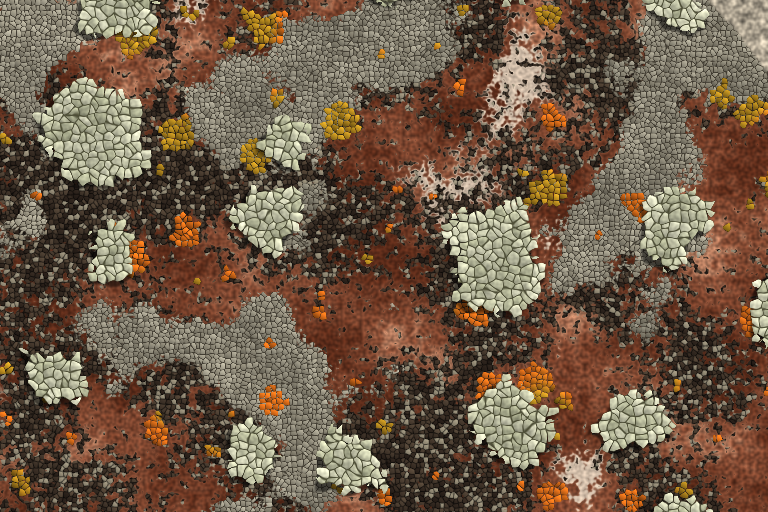
Reproduce this texture procedurally as a WebGL 2 fragment shader.

```glsl
#version 300 es
precision highp float;
// Sunlit red rock overgrown with lichens: a gradient noise ground of red stone,
// black crust and bare pale stone, then cracked grey crusts, orange and yellow
// granules and pale green rosettes, all built from jittered cells.
uniform vec2 u_resolution;
out vec4 fragColor;

struct Cell { vec2 offset; vec2 centre; float gap; vec2 rnd; };

vec2 hash2(vec2 p) {
  vec3 q = fract(p.xyx * vec3(0.1031, 0.1030, 0.0973));
  q += dot(q, q.yzx + 33.33);
  return fract((q.xx + q.yz) * q.zy);
}

float corner(vec2 g, vec2 d) {
  float a = 6.2832 * hash2(g).x;
  return dot(vec2(cos(a), sin(a)), d);
}

float noise(vec2 p) {
  vec2 g = floor(p), f = p - g, e = vec2(1, 0);
  vec2 u = f * f * f * (f * (f * 6.0 - 15.0) + 10.0);
  return mix(mix(corner(g, f), corner(g + e, f - e), u.x),
             mix(corner(g + e.yx, f - e.yx), corner(g + 1.0, f - 1.0), u.x), u.y);
}

float fbm(vec2 p) {
  float sum = 0.0, amp = 1.0;
  for (int i = 0; i < 5; i++) {
    sum += amp * noise(p);
    p = mat2(1.6, 1.2, -1.2, 1.6) * p + 7.3;
    amp *= 0.52;
  }
  return sum;
}

// Nearest jittered point on a grid of n cells per canvas height
Cell cells(vec2 p, float n) {
  Cell c;
  vec2 g = floor(p * n), f = p * n - g;
  float d1 = 9.0, d2 = 9.0;
  for (int j = -1; j <= 1; j++)
    for (int i = -1; i <= 1; i++) {
      vec2 o = vec2(i, j), h = hash2(g + o), r = f - o - 0.1 - 0.8 * h;
      float d = length(r);
      if (d < d1) {
        d2 = d1;
        d1 = d;
        c.offset = r;
        c.centre = p - r / n;
        c.rnd = hash2(g + o + 51.7);
      } else d2 = min(d2, d);
    }
  c.gap = d2 - d1;
  return c;
}

// Scattered round colonies: depth inside the nearest rim, negative outside
float colonies(vec2 p, float n, float density, vec2 radius) {
  vec2 g = floor(p * n);
  float depth = -1.0;
  for (int j = -1; j <= 1; j++)
    for (int i = -1; i <= 1; i++) {
      vec2 k = g + vec2(i, j), h = hash2(k + 23.0);
      vec2 c = (k + 0.12 + 0.76 * hash2(k + 5.0)) / n;
      if (h.x < density)
        depth = max(depth, mix(radius.x, radius.y, h.y) - length(p - c));
    }
  return depth;
}

float rosettes(vec2 p) {
  return colonies(p + 3.0, 3.6, 0.72, vec2(0.045, 0.112))
       + 0.05 * noise(p * 11.0) + 0.025 * noise(p * 27.0);
}

float granules(vec2 p) {
  float wobble = 0.018 * noise(p * 32.0);
  float large = colonies(p + 9.0, 7.0, 0.36, vec2(0.010, 0.036));
  float small = colonies(p + 6.0, 17.0, 0.32, vec2(0.003, 0.013));
  return max(large, small - 0.03 * smoothstep(0.1, -0.2, noise(p * 3.0 + 40.0))) + wobble;
}

float greyCrust(vec2 p) { return fbm(p * 2.7 + 13.0) - 0.18; }

void main() {
  vec2 p = gl_FragCoord.xy / u_resolution.y;
  vec2 light = normalize(vec2(0.5, 0.85));
  float fine = noise(p * 130.0), grit = noise(p * 52.0 + 8.0);

  // Red stone, from deep rust to salmon
  float tone = fbm(p * 5.0 + 31.0) + 0.5 * grit + 0.12 * (p.x - 0.75);
  vec3 col = mix(vec3(0.36, 0.17, 0.10), vec3(0.50, 0.28, 0.19), smoothstep(-0.5, 0.1, tone));
  col = mix(col, vec3(0.74, 0.51, 0.39), smoothstep(0.1, 0.6, tone));
  col *= 1.0 + 0.5 * fine;

  // Bare pale stone with ragged borders
  float bare = fbm(p * 2.4 + 72.0) + 0.3 * grit + 0.2 * fine;
  col = mix(col, vec3(0.82, 0.74, 0.66) * (1.0 + 0.3 * fine), smoothstep(0.42, 0.56, bare));

  // Black crust, grainy, with some grey grains
  Cell grain = cells(p + 2.0, 105.0);
  float crust = fbm(p * 4.0 + 55.0) + 0.75 * grit + 0.5 * fine - 0.12 * (p.x + p.y - 1.25);
  vec3 crustCol = mix(vec3(0.13, 0.10, 0.08), vec3(0.29, 0.24, 0.19), grain.rnd.x);
  crustCol = mix(crustCol, vec3(0.50, 0.47, 0.40), step(0.78, grain.rnd.y));
  crustCol *= 0.55 + 0.6 * smoothstep(0.0, 0.4, grain.gap) + 0.3 * dot(grain.offset, light);
  col = mix(col, crustCol, smoothstep(-0.10, 0.10, crust));

  // Grey crust, cracked into small plates
  Cell plate = cells(p + 0.003 * noise(p * 40.0), 100.0);
  vec3 plateCol = mix(vec3(0.49, 0.47, 0.41), vec3(0.65, 0.63, 0.56), plate.rnd.x);
  plateCol *= 1.0 + 0.25 * noise(p * 9.0) + 0.3 * dot(plate.offset, light);
  plateCol = mix(vec3(0.25, 0.23, 0.19), plateCol, smoothstep(0.0, 0.24, plate.gap));
  col = mix(col, plateCol, smoothstep(-0.01, 0.03, greyCrust(plate.centre) + 0.08 * fine));

  // Orange and yellow granules
  Cell bead = cells(p + 4.0, 85.0);
  float beadIn = step(0.0, granules(bead.centre - 4.0));
  vec3 beadCol = mix(vec3(0.84, 0.42, 0.10), vec3(0.70, 0.53, 0.12),
                     smoothstep(-0.05, 0.1, noise(p * 4.5 + 19.0)));
  beadCol *= 0.78 + 0.35 * bead.rnd.x + 0.45 * dot(bead.offset, light);
  beadCol *= mix(0.4, 1.0, smoothstep(0.0, 0.22, bead.gap));
  col = mix(col, beadCol, beadIn * smoothstep(0.0, 0.1, bead.gap));

  // Pale green rosettes of lobes, casting a short shadow
  float depth = rosettes(p);
  col *= 1.0 - 0.55 * smoothstep(-0.004, 0.006, rosettes(p + 0.009 * light));
  vec2 bend = 0.008 * vec2(noise(p * 38.0), noise(p * 38.0 + 60.0));
  Cell lobe = cells(p + bend, 58.0);
  float lobeIn = step(0.0, rosettes(lobe.centre - bend));
  vec3 lobeCol = mix(vec3(0.72, 0.73, 0.60), vec3(0.88, 0.88, 0.77), lobe.rnd.x);
  lobeCol *= 0.96 + 0.3 * dot(lobe.offset, light) + 0.2 * fine;
  lobeCol *= mix(0.9, 1.04, smoothstep(0.06, 0.0, depth));
  lobeCol = mix(vec3(0.30, 0.30, 0.21), lobeCol, smoothstep(0.0, 0.22, lobe.gap));
  float lobeCover = max(smoothstep(0.0, 0.16, lobe.gap), smoothstep(0.0, 0.012, depth));
  col = mix(col, lobeCol, lobeIn * lobeCover);

  // Pale ground beyond the rounded upper right edge
  float beyond = dot(p - vec2(1.38, 1.0), vec2(0.77, 0.64)) + 0.012 * noise(p * 14.0);
  vec3 farCol = vec3(0.66, 0.62, 0.55) * (1.0 + 0.6 * grit + 0.4 * fine);
  col = mix(col, farCol, smoothstep(0.0, 0.008, beyond));

  fragColor = vec4(clamp(col, 0.0, 1.0), 1.0);
}
```
